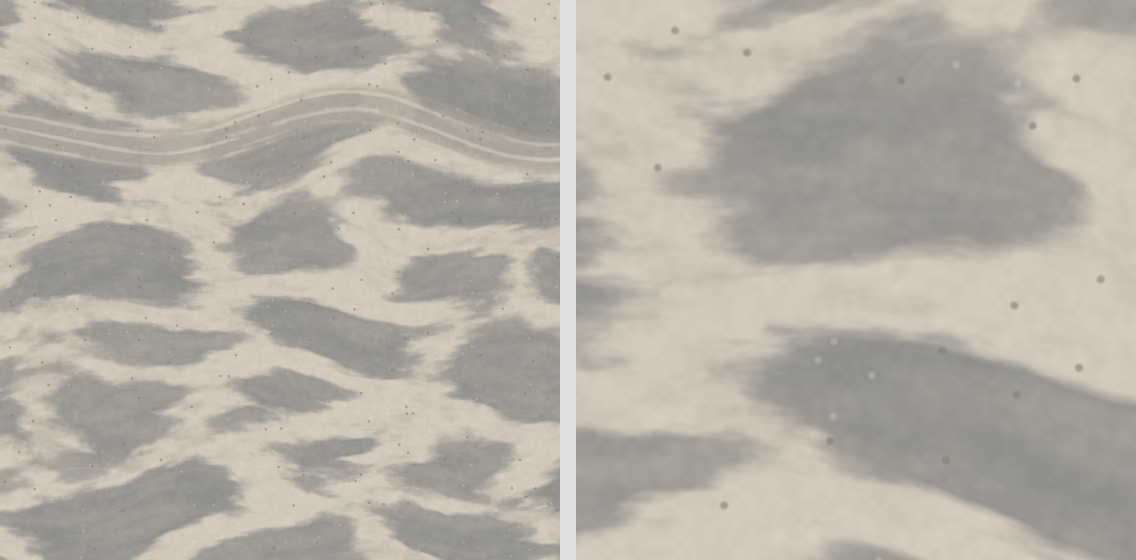
Left: the whole. Right: its middle third, enlarged.
Write a three.js fragment shader that draws this texture.

```glsl
// Weathered marbled stone: grey lens-shaped patches parted by cream veins and a wavy layered band.
varying vec2 vUv;

const vec3 SLATE = vec3(0.565, 0.565, 0.555);
const vec3 ASH = vec3(0.645, 0.630, 0.600);
const vec3 TAUPE = vec3(0.685, 0.655, 0.615);
const vec3 CREAM = vec3(0.820, 0.787, 0.732);
const vec3 SPECK = vec3(0.500, 0.470, 0.440);

float hash(vec2 p) {
  vec3 q = fract(vec3(p.xyx) * 0.1031);
  q += dot(q, q.yzx + 33.33);
  return fract((q.x + q.y) * q.z);
}

vec2 hash2(vec2 p) {
  return vec2(hash(p), hash(p + 57.3));
}

float valueNoise(vec2 p) {
  vec2 i = floor(p);
  vec2 f = fract(p);
  f = f * f * (3.0 - 2.0 * f);
  float low = mix(hash(i), hash(i + vec2(1.0, 0.0)), f.x);
  float high = mix(hash(i + vec2(0.0, 1.0)), hash(i + 1.0), f.x);
  return mix(low, high, f.y);
}

float layeredNoise(vec2 p) {
  float sum = 0.0;
  float weight = 0.5;
  for (int i = 0; i < 4; i++) {
    sum += weight * valueNoise(p);
    p = p * 2.03 + 17.1;
    weight *= 0.5;
  }
  return sum / 0.9375;
}

// Cellular noise on staggered columns: x = gap between the two nearest centres, y = cell id
vec2 lensCells(vec2 p, float jitter) {
  float nearest = 9.0;
  float second = 9.0;
  float id = 0.0;
  for (int i = -2; i <= 2; i++) {
    float column = floor(p.x) + float(i);
    float shift = 0.5 * mod(column, 2.0);
    for (int j = -2; j <= 2; j++) {
      vec2 cell = vec2(column, floor(p.y - shift) + float(j));
      vec2 centre = cell + vec2(0.5, 0.5 + shift) + jitter * (hash2(cell + 40.0) - 0.5);
      float d = length(centre - p);
      if (d < nearest) {
        second = nearest;
        nearest = d;
        id = hash(cell + 91.0);
      } else {
        second = min(second, d);
      }
    }
  }
  return vec2(second - nearest, id);
}

// Slow bending of the layers by summed sines
vec2 bendLayers(vec2 p) {
  float lift = 0.022 * sin(7.0 * p.x + 4.0 * p.y + 1.0) + 0.010 * sin(17.0 * p.x - 9.0 * p.y);
  float slide = 0.05 * sin(11.0 * p.y + 2.0) + 0.02 * sin(27.0 * p.y + 5.0 * p.x);
  return p + vec2(slide, lift);
}

float bandHeight(float x) {
  return 0.765 + mix(0.025, 0.045, smoothstep(0.1, 0.6, x)) * cos(8.7 * (x - 0.62));
}

// Sparse round dots, one at most per grid cell
float specks(vec2 p, float density, float seed) {
  vec2 cell = floor(p);
  vec2 centre = 0.3 + 0.4 * hash2(cell + seed);
  float present = step(1.0 - density, hash(cell + seed + 7.0));
  return present * (1.0 - smoothstep(0.08, 0.26, length(fract(p) - centre)));
}

void main() {
  // Layers near the band follow its curve
  float offBand = vUv.y - bandHeight(vUv.x);
  vec2 p = vUv;
  p.y -= (bandHeight(vUv.x) - 0.765) * exp(-45.0 * offBand * offBand);
  p = bendLayers(p);

  // Ragged, mostly horizontal streaks
  float streak = layeredNoise(p * vec2(8.0, 32.0) + 3.0);
  float fray = layeredNoise(p * vec2(26.0, 60.0) + 11.0);
  float cloud = layeredNoise(p * vec2(4.0, 9.0) + 29.0);

  // Grey lenses and cream veins
  vec2 lens = lensCells(p * vec2(3.0, 6.6), 0.8);
  float depth = lens.x + 0.62 * (streak - 0.5) + 0.28 * (fray - 0.5) + 0.25 * (cloud - 0.5);
  float body = smoothstep(0.13, 0.38, depth);
  float pale = smoothstep(0.35, 0.75, 0.6 * streak + 0.4 * fray) * 0.8 + 0.25 * lens.y;
  vec3 grey = mix(SLATE, ASH, pale);
  vec3 vein = mix(CREAM, TAUPE, 0.55 * smoothstep(0.45, 0.8, fray * 0.5 + cloud * 0.5));
  vec3 color = mix(vein, grey, body);

  // Thin strata inside the wavy band
  float strata = 0.5 + 0.3 * sin(230.0 * offBand + 5.0 * cloud) + 0.2 * sin(410.0 * offBand + 9.0 * streak);
  float band = 1.0 - smoothstep(0.018, 0.046, abs(offBand) + 0.03 * (streak - 0.5));
  vec3 layer = mix(TAUPE, CREAM, smoothstep(0.45, 1.0, strata) * 0.85);
  color = mix(color, layer, 0.85 * band);

  // Grain and specks
  float grain = valueNoise(vUv * 210.0) + valueNoise(vUv * 95.0 + 8.0) - 1.0;
  color += 0.022 * grain;
  color = mix(color, SPECK, 0.55 * specks(vUv * 75.0, 0.035, 5.0));
  color = mix(color, CREAM, 0.40 * specks(vUv * 85.0, 0.030, 63.0));

  gl_FragColor = vec4(color, 1.0);
}
```
